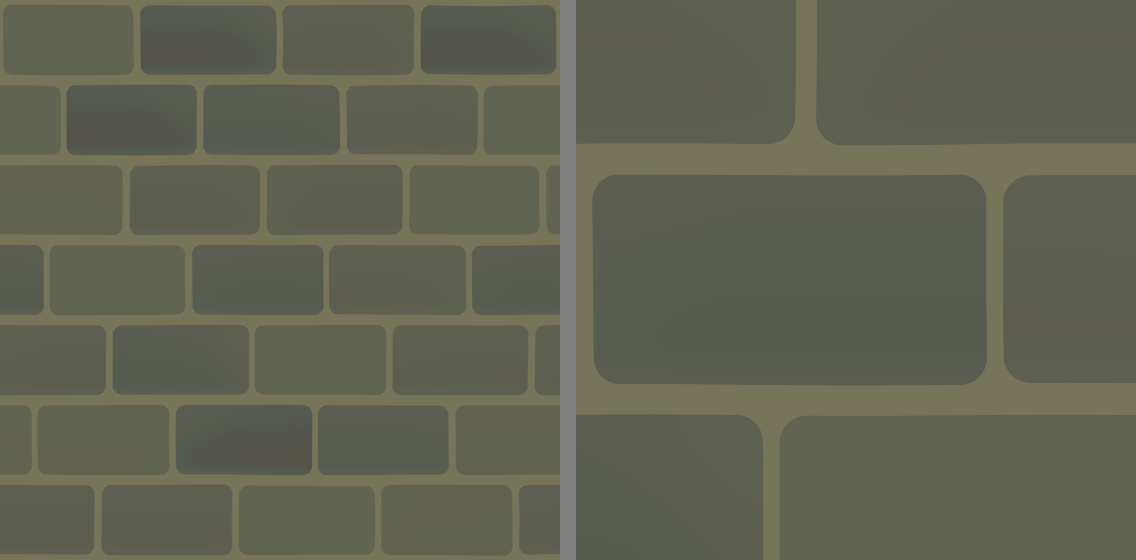
Left: the whole. Right: its middle third, enlarged.
A Shadertoy shader for this texture:

```glsl
const vec2 BRICKS = vec2(4.0, 7.0);          // repeats across and down
const float ROW_SHIFT = 0.45;                // stagger per row, in brick lengths
const vec2 HALF_JOINT = vec2(0.0058, 0.0092);
const float CORNER_RADIUS = 0.016;

const vec3 MORTAR = vec3(0.463, 0.459, 0.353);
const vec3 CHARCOAL = vec3(0.325, 0.325, 0.292);
const vec3 SLATE = vec3(0.337, 0.357, 0.314);
const vec3 MOSS = vec3(0.360, 0.366, 0.311);
const vec3 OLIVE = vec3(0.381, 0.392, 0.316);

float hash(vec2 cell, float seed) {
    vec3 p = fract(vec3(cell.xyx + seed * 7.31 + 3.7) * vec3(0.1031, 0.1030, 0.0973));
    p += dot(p, p.yzx + 33.33);
    return fract((p.x + p.y) * p.z);
}

// Value noise that wraps after a whole number of cells
float wrapNoise(vec2 p, vec2 period, float seed) {
    vec2 i = floor(p);
    vec2 f = fract(p);
    f = f * f * (3.0 - 2.0 * f);
    float a = hash(mod(i, period), seed);
    float b = hash(mod(i + vec2(1.0, 0.0), period), seed);
    float c = hash(mod(i + vec2(0.0, 1.0), period), seed);
    float d = hash(mod(i + 1.0, period), seed);
    return mix(mix(a, b, f.x), mix(c, d, f.x), f.y);
}

float roundedBox(vec2 p, vec2 halfSize, float radius) {
    vec2 q = abs(p) - halfSize + radius;
    return length(max(q, 0.0)) + min(max(q.x, q.y), 0.0) - radius;
}

vec3 brickColor(float tone) {
    float t = clamp(tone, 0.0, 1.0) * 3.0;
    vec3 color = mix(CHARCOAL, SLATE, min(t, 1.0));
    color = mix(color, MOSS, clamp(t - 1.0, 0.0, 1.0));
    return mix(color, OLIVE, clamp(t - 2.0, 0.0, 1.0));
}

// Fading from the faces toward the edges; q spans -1 to 1 over one brick
float edgeWear(vec2 q, vec2 id) {
    float slant = (hash(id, 4.0) - 0.5) * 0.5;
    float side = hash(id, 5.0) < 0.5 ? -1.0 : 1.0;
    float top = smoothstep(-0.5, 1.1, q.y + slant * q.x);
    float bottom = smoothstep(0.6, 1.1, -q.y + 0.2 * slant * q.x);
    float flank = smoothstep(0.2, 1.1, side * q.x + 0.2 * q.y) * hash(id, 6.0);
    return 1.0 - (1.0 - 0.38 * top) * (1.0 - 0.5 * bottom) * (1.0 - 0.5 * flank);
}

void mainImage(out vec4 fragColor, in vec2 fragCoord) {
    vec2 uv = fragCoord / iResolution.xy;
    float pixel = 1.0 / min(iResolution.x, iResolution.y);

    // Slightly uneven outlines
    vec2 grid = BRICKS * 2.0;
    vec2 wobble = vec2(wrapNoise(uv * grid, grid, 1.0), wrapNoise(uv * grid, grid, 2.0)) - 0.5;
    vec2 warped = uv + wobble * 0.0022;

    // Staggered courses, counted from the top
    float down = (1.0 - warped.y) * BRICKS.y;
    float row = mod(floor(down), BRICKS.y);
    float along = warped.x * BRICKS.x + 0.009 - ROW_SHIFT * row;
    vec2 id = vec2(mod(floor(along), BRICKS.x), row);
    vec2 p = (vec2(fract(along), 1.0 - fract(down)) - 0.5) / BRICKS;

    // Short and long bricks alternate, with a little random size and offset
    float longer = mod(id.x, 2.0) * 2.0 - 1.0;
    vec2 jitter = vec2(hash(id, 7.0), hash(id, 8.0)) - 0.5;
    vec2 halfSize = 0.5 / BRICKS - HALF_JOINT;
    halfSize += vec2(longer * 0.0024, 0.0) + jitter * 0.0016;
    p.x += (hash(id, 9.0) - 0.5) * 0.0016;

    // One of four base tones per brick, worn lighter at its edges
    float tone = floor(hash(id, 3.0) * 4.0) / 3.0 + (hash(id, 10.0) - 0.5) * 0.1;
    tone = clamp(tone, 0.0, 1.0);
    tone += (1.0 - tone) * edgeWear(p / halfSize, id);

    float dist = roundedBox(p, halfSize, CORNER_RADIUS);
    float cover = 1.0 - smoothstep(-0.75 * pixel, 0.75 * pixel, dist);
    fragColor = vec4(mix(MORTAR, brickColor(tone), cover), 1.0);
}
```
